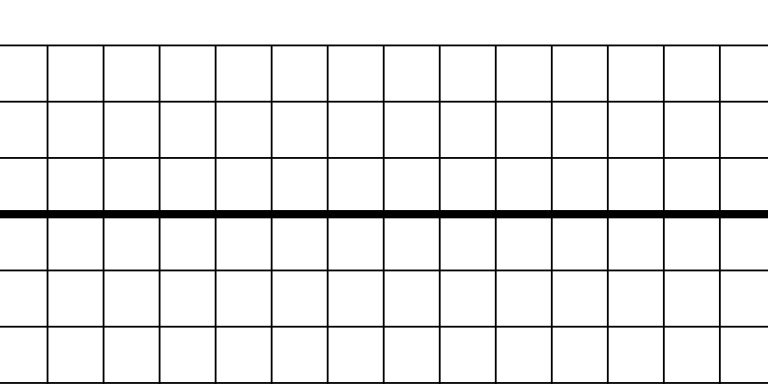
Give the GLSL for this pattern, as a Shadertoy shader.

```glsl
// A ruled grid of thin black lines on white, with one heavy bar across its middle row.
// Each line is the exact overlap of a pixel with a band, repeated by rounding to the
// nearest line; columns stop at the top rule, leaving a blank margin above it.

// Lengths are fractions of the canvas height.
#define COLUMN_PITCH 0.1459
#define COLUMN_ORIGIN 0.9992
#define ROW_PITCH 0.1465
#define BAR_HEIGHT 0.4422
#define ROWS_EACH_SIDE 3.0
#define THIN_WIDTH 0.0047
#define BAR_WIDTH 0.0215
#define PAPER vec3(1.0)
#define INK vec3(0.0)

// Share of a pixel covered by a band of the given width, at signed distance d.
float bandCoverage(float d, float width, float pixel) {
    float upper = min(d + 0.5 * pixel, 0.5 * width);
    float lower = max(d - 0.5 * pixel, -0.5 * width);
    return clamp((upper - lower) / pixel, 0.0, 1.0);
}

// Evenly spaced upright lines.
float columnLines(float x, float pixel) {
    float offset = x - COLUMN_ORIGIN;
    float d = offset - COLUMN_PITCH * round(offset / COLUMN_PITCH);
    return bandCoverage(d, THIN_WIDTH, pixel);
}

// A limited stack of level lines; the central one is the heavy bar.
float rowLines(float y, float pixel) {
    float offset = y - BAR_HEIGHT;
    float row = clamp(round(offset / ROW_PITCH), -ROWS_EACH_SIDE, ROWS_EACH_SIDE);
    float width = abs(row) < 0.5 ? BAR_WIDTH : THIN_WIDTH;
    return bandCoverage(offset - row * ROW_PITCH, width, pixel);
}

void mainImage(out vec4 fragColor, in vec2 fragCoord) {
    float pixel = 1.0 / iResolution.y;
    vec2 p = fragCoord * pixel;

    // Columns end at the top rule.
    float gridTop = BAR_HEIGHT + ROWS_EACH_SIDE * ROW_PITCH;
    float belowTop = clamp((gridTop - p.y) / pixel + 0.5, 0.0, 1.0);

    float columns = columnLines(p.x, pixel) * belowTop;
    float rows = rowLines(p.y, pixel);

    // Combine overlapping ink without double darkening.
    float ink = 1.0 - (1.0 - columns) * (1.0 - rows);
    fragColor = vec4(mix(PAPER, INK, ink), 1.0);
}
```
